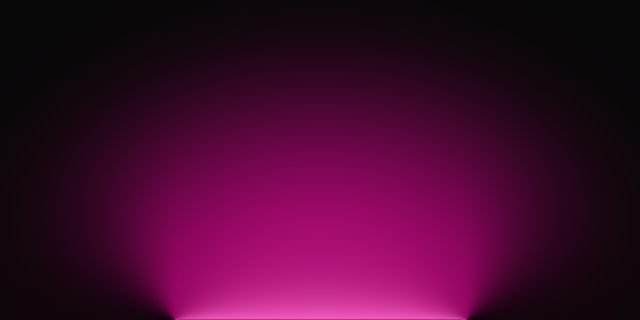
This background is drawn by a Shadertoy shader. Its source:

```glsl
const float HALF_WIDTH = 0.456; // half length of the light strip, in canvas heights

// Angle that the strip spans as seen from p: PI on the strip, 0 beside it
float spannedAngle(vec2 p) {
    return atan(p.x + HALF_WIDTH, p.y) - atan(p.x - HALF_WIDTH, p.y);
}

// Dark backdrop, faintly warm around the strip
vec3 backdrop(vec2 p) {
    float distanceFade = smoothstep(0.3, 1.35, length(p * vec2(0.9, 1.0)));
    return mix(vec3(0.085, 0.012, 0.055), vec3(0.03), distanceFade);
}

// Wide dome of light, cut off sideways by a soft cone at each strip end
float domeGlow(vec2 p) {
    float dome = 1.0 - smoothstep(0.2, 1.02, length(p * vec2(0.77, 1.0)));
    float coneAngle = atan(p.y, abs(p.x) - HALF_WIDTH);
    return dome * smoothstep(0.0, 1.7, coneAngle);
}

// Hot core that hugs the strip and tapers to its ends
float coreGlow(vec2 p) {
    return exp((spannedAngle(p) - 3.14159) / 0.45);
}

void mainImage(out vec4 fragColor, in vec2 fragCoord) {
    vec2 p = (fragCoord - vec2(0.5 * iResolution.x, 0.0)) / iResolution.y;
    p.x -= 0.002;

    vec3 color = backdrop(p);
    color += domeGlow(p) * vec3(0.545, 0.004, 0.36);
    color += coreGlow(p) * vec3(0.34, 0.35, 0.34);

    // Thin shaded lip along the strip
    float lip = smoothstep(0.005, 0.001, p.y)
              * smoothstep(HALF_WIDTH, HALF_WIDTH - 0.02, abs(p.x));
    color *= 1.0 - 0.35 * lip;

    fragColor = vec4(clamp(color, 0.0, 1.0), 1.0);
}
```
